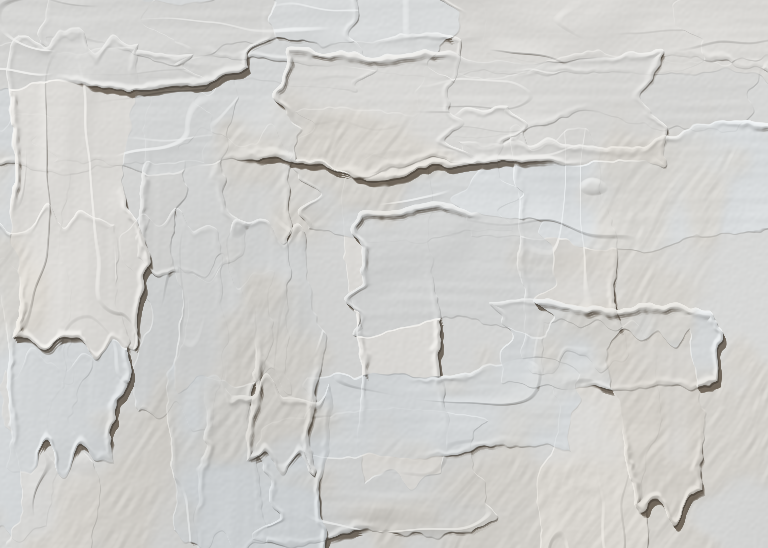
A Shadertoy shader for this texture:

```glsl
// Thick white impasto paint: overlapping knife strokes with lips, folds and grooves, lit from the upper left.

const int   STROKES      = 30;
const vec3  COOL_WHITE   = vec3(0.812, 0.829, 0.840);
const vec3  WARM_WHITE   = vec3(0.838, 0.831, 0.817);
const vec3  BARE_GROUND  = vec3(0.815, 0.797, 0.765);
const vec3  SHADOW_TINT  = vec3(0.53, 0.49, 0.445);
const vec2  TO_LIGHT     = vec2(-0.48, 0.877);
const float LIGHT_SLOPE  = 0.42;    // height gained by a light ray per unit of travel
const float THICKNESS    = 0.0045;
const float LIP_HEIGHT   = 0.0065;
const float FOLD_HEIGHT  = 0.0050;
const float GROOVE_DEPTH = 0.0007;
const float SCRATCH_DEPTH = 0.0016;
const float GRAIN_DEPTH  = 0.0003;
const float EDGE_SOFT    = 0.0016;
const float SLOPE_STEP   = 0.0020;

float hash(vec2 p) {
    vec3 q = fract(vec3(p.xyx) * 0.1031);
    q += dot(q, q.yzx + 33.33);
    return fract((q.x + q.y) * q.z);
}

float noise(vec2 p) {
    vec2 i = floor(p), f = fract(p);
    f = f * f * (3.0 - 2.0 * f);
    return mix(mix(hash(i), hash(i + vec2(1, 0)), f.x),
               mix(hash(i + vec2(0, 1)), hash(i + vec2(1, 1)), f.x), f.y);
}

// Where the thin, scratched ground shows through
float bareness(vec2 p) {
    return smoothstep(0.56, 0.72, 0.75 * noise(p * 4.2 + 31.0) + 0.25 * noise(p * 17.0));
}

// Asymmetric crease: a steep cliff followed by a soft slope
float fold(float s) {
    float f = fract(s);
    float tail = 1.0 - f;
    return smoothstep(0.0, 0.07, f) * tail * tail * tail;
}

// Paint surface: x = height, y = warmth, z = tone
vec3 paint(vec2 p) {
    float ragged = 0.035 * (noise(p * 9.0) - 0.5) + 0.013 * (noise(p * 34.0) - 0.5)
                 + 0.005 * (noise(p * 85.0) - 0.5);
    vec3 surface = vec3(0.0, 0.6, 0.0);

    for (int i = 0; i < STROKES; i++) {
        float id = float(i);
        vec2 seed = vec2(id * 7.31 + 50.0, id * 3.17 + 20.0);
        float r1 = hash(seed), r2 = hash(seed + 11.0), r3 = hash(seed + 23.0);

        // Evenly spread centres; downward strokes on the left, sideways elsewhere
        vec2 centre = fract(vec2(0.7549, 0.5698) * id + vec2(0.23, 0.41)) * vec2(1.4, 1.0);
        bool downward = centre.y < 0.72 && (centre.x < 0.68 || r3 > 0.85);
        vec2 size = vec2(mix(0.15, 0.30, r1), mix(0.06, 0.125, r2));
        if (centre.y > 0.78) size.x *= 1.7;
        vec2 q = downward ? (p - centre).yx : p - centre;
        vec2 reach = abs(q) - size;
        if (max(reach.x, reach.y) > 0.07) continue;

        // Wobbly outline with streaked ends
        vec2 local = q;
        local.x += 0.06 * (noise(vec2(q.y * 32.0, id * 5.0)) - 0.5);
        local.y += 0.045 * (noise(vec2(q.x * 6.0, id * 9.0)) - 0.5);
        vec2 b = abs(local) - size;
        float d = length(max(b, 0.0)) + min(max(b.x, b.y), 0.0) + ragged;
        if (d > 0.004) continue;

        float cover = smoothstep(EDGE_SOFT, -EDGE_SOFT, d);
        float load = smoothstep(0.42, 0.78, noise(p * 5.0 + seed));
        float rim = (d + 0.006) / 0.0055;
        float lip = LIP_HEIGHT * load * exp(-rim * rim);

        // Long folds along the stroke, present only in places
        float wave = noise(vec2(q.x * 2.6, q.y * 10.0) + seed) + 0.16 * noise(p * 13.0);
        float foldGate = smoothstep(0.50, 0.74, noise(p * 5.5 + seed.yx));
        float creases = FOLD_HEIGHT * foldGate * fold(wave * 2.6);
        float bend = 0.012 * noise(p * 8.0);
        float grooves = GROOVE_DEPTH * (noise(vec2(q.x * 5.0, (q.y + bend) * 85.0) + seed)
                      + 0.7 * noise(vec2(q.x * 12.0, (q.y + bend) * 38.0) + seed));

        float body = 0.0008 + THICKNESS * load + lip + creases + grooves;
        surface.x = mix(surface.x, surface.x * 0.35 + body, cover);
        surface.yz = mix(surface.yz, vec2(r3, r1 - 0.5), cover);
    }

    // Oblique scratches and fine tooth
    vec2 slanted = mat2(0.85, 0.53, -0.53, 0.85) * p;
    float scratch = noise(slanted * vec2(105.0, 24.0) + 2.0 * noise(p * 14.0));
    surface.x += SCRATCH_DEPTH * scratch * bareness(p);
    surface.x += GRAIN_DEPTH * noise(p * 150.0);
    return surface;
}

void mainImage(out vec4 fragColor, in vec2 fragCoord) {
    vec2 p = fragCoord / iResolution.y;
    vec3 here = paint(p);

    // Pigment
    vec3 color = mix(COOL_WHITE, WARM_WHITE, here.y);
    color = mix(color, BARE_GROUND, 0.6 * bareness(p));
    color += 0.035 * here.z + 0.055 * (noise(p * 2.6 + 5.0) - 0.5) + 0.03 * (p.y - 0.45);

    // Facing light: gentle highlights, deeper shade
    float slope = (here.x - paint(p + TO_LIGHT * SLOPE_STEP).x) / SLOPE_STEP;
    color += slope > 0.0 ? 0.10 * (1.0 - exp(-2.6 * slope))
                         : -0.22 * (1.0 - exp(1.1 * slope));

    // Cast shadows, marched toward the light
    float shadow = 0.0;
    for (int i = 1; i <= 3; i++) {
        float travel = 0.0045 * float(i);
        float above = paint(p + TO_LIGHT * travel).x - here.x - travel * LIGHT_SLOPE;
        shadow = max(shadow, smoothstep(0.0, 0.0045, above));
    }
    color *= mix(vec3(1.0), SHADOW_TINT, shadow);

    fragColor = vec4(clamp(color, 0.0, 0.97), 1.0);
}
```
